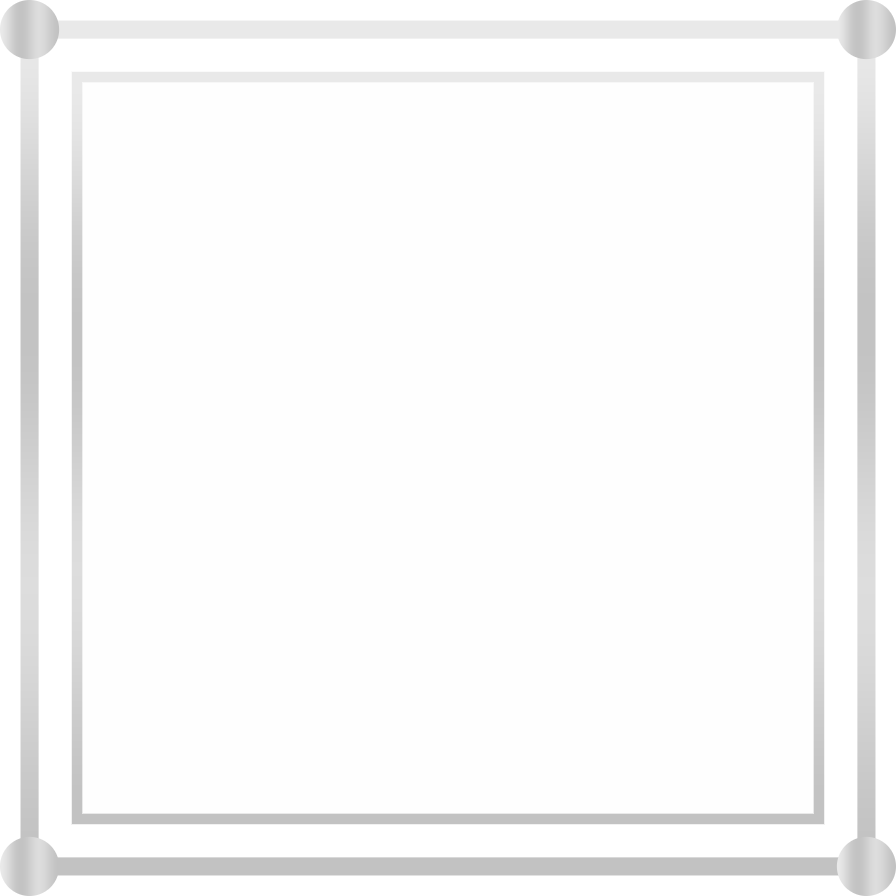
Give the GLSL for this background, as a WebGL 2 fragment shader.

```glsl
#version 300 es
precision highp float;
uniform vec2 u_resolution;
out vec4 outColor;

// Brushed silver sheen, t runs from 0 (light end) to 1 (dark end)
vec3 silver(float t) {
    float shade = mix(0.915, 0.765, smoothstep(0.0, 0.34, t));
    shade = mix(shade, 0.865, smoothstep(0.37, 0.66, t));
    shade = mix(shade, 0.76, smoothstep(0.66, 1.0, t));
    return vec3(shade);
}

// Coverage of a shape from its signed distance
float cover(float dist) {
    float pixel = 1.0 / min(u_resolution.x, u_resolution.y);
    return clamp(0.5 - dist / pixel, 0.0, 1.0);
}

// Square outline centred on halfSize, with sharp corners
float squareFrame(vec2 p, float halfSize, float halfWidth) {
    float edge = max(abs(p.x), abs(p.y)) - halfSize;
    return abs(edge) - halfWidth;
}

void main() {
    vec2 p = gl_FragCoord.xy / u_resolution - 0.5;

    // White ground, very slightly toned inside the inner frame
    float panel = cover(max(abs(p.x), abs(p.y)) - 0.414);
    vec3 color = mix(vec3(1.0), vec3(0.995), panel);

    // Two nested frames shaded from top to bottom
    color = mix(color, silver(0.5 - p.y / 0.84), cover(squareFrame(p, 0.414, 0.0059)));
    color = mix(color, silver(0.5 - p.y / 0.954), cover(squareFrame(p, 0.467, 0.0101)));

    // Corner discs shaded from left to right
    vec2 local = p - sign(p) * 0.467;
    color = mix(color, silver(0.5 + local.x / 0.066), cover(length(local) - 0.033));

    outColor = vec4(color, 1.0);
}
```
